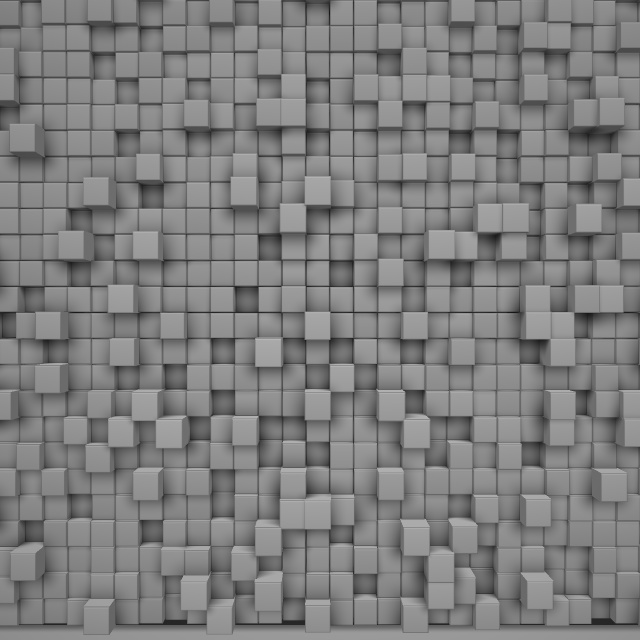
A Shadertoy shader for this background:

```glsl
// A wall of grey blocks pushed in and out at random, lit softly from above.

const vec2 CELL = vec2(0.0373, 0.0407);      // block pitch: about 27 across, 24 down
const vec2 WALL_ORIGIN = vec2(-0.007, 0.0234);
const float EYE_DISTANCE = 1.7;
const float WALL_BACK = -0.12;
const float FAR = 1e5;

const float FRONT_TONE = 0.565;
const float TOP_TONE = 0.67;
const float SIDE_TONE = 0.43;
const float UNDER_TONE = 0.31;
const float GAP_TONE = 0.16;
const float FLOOR_TONE = 0.63;

float hash(vec2 p) {
    vec3 q = fract(vec3(p.xyx) * 0.1031);
    q += dot(q, q.yzx + 33.33);
    return fract((q.x + q.y) * q.z);
}

vec2 cellCenter(vec2 id) {
    return WALL_ORIGIN + (id + 0.5) * CELL;
}

// Front depth of a block; the upper rows are calmer
float blockHeight(vec2 id) {
    float pick = hash(id + 17.0);
    float jitter = (hash(id + 71.0) - 0.5) * 0.014;
    float raised = smoothstep(0.70, 1.0, pick) * 0.062;
    float sunken = (1.0 - step(0.14, pick)) * 0.028;
    float activity = mix(0.4, 1.0, 1.0 - smoothstep(0.6, 1.0, cellCenter(id).y));
    return jitter + (raised - sunken) * activity;
}

// Raised blocks are slightly larger
vec2 blockHalf(float height) {
    return CELL * (0.482 + 1.1 * max(height - 0.008, 0.0));
}

// Entry distance of a ray into a box, with the face normal
float hitBox(vec3 eye, vec3 dir, vec3 center, vec3 halfSize, out vec3 normal) {
    vec3 inv = 1.0 / dir;
    vec3 mid = (center - eye) * inv;
    vec3 span = abs(inv) * halfSize;
    vec3 enter = mid - span;
    vec3 leave = mid + span;
    float near = max(max(enter.x, enter.y), enter.z);
    float far = min(min(leave.x, leave.y), leave.z);
    normal = -sign(dir) * step(vec3(near), enter);
    return near < far ? near : FAR;
}

// Soft shade cast by taller neighbours, strongest from above
float occlusion(vec3 p, vec2 ownId) {
    vec2 base = floor((p.xy - WALL_ORIGIN) / CELL);
    float light = 1.0;
    for (int j = -1; j <= 1; j++)
    for (int i = -1; i <= 1; i++) {
        vec2 id = base + vec2(i, j);
        if (id == ownId || id.y < 0.0) continue;
        float height = blockHeight(id);
        float rise = max(height - p.z, 0.0);
        vec2 toBlock = cellCenter(id) - p.xy;
        float gap = length(max(abs(toBlock) - blockHalf(height), 0.0));
        float reach = min(0.004 + rise * 0.9, 0.034);
        float falloff = max(1.0 - gap / reach, 0.0);
        float weight = mix(0.28, 0.72, smoothstep(-0.03, 0.04, toBlock.y));
        light *= 1.0 - weight * falloff * falloff * rise / (rise + 0.014);
    }
    return light;
}

// Bevelled front face: bright upper lip, dark rim
float frontTone(vec2 q, float height, vec2 id) {
    float tone = FRONT_TONE + 0.7 * height + (hash(id + 5.0) - 0.5) * 0.04;
    tone += 0.02 * q.y + 0.06 * smoothstep(0.84, 0.92, q.y);
    float rim = smoothstep(0.91, 1.0, max(abs(q.x), abs(q.y)));
    return tone * (1.0 - 0.28 * rim);
}

float floorTone(float y) {
    float contact = smoothstep(0.0, 0.013, WALL_ORIGIN.y - y);
    return FLOOR_TONE * mix(0.62, 1.0, contact);
}

float wallTone(vec2 uv) {
    vec3 eye = vec3(0.5, 0.5, EYE_DISTANCE);
    vec3 dir = vec3(uv, 0.0) - eye + vec3(1e-5, 1e-5, 0.0);
    vec2 base = floor((uv - WALL_ORIGIN) / CELL);
    float nearest = FAR;
    vec3 normal = vec3(0.0);
    vec2 hitId = base;
    for (int j = -1; j <= 1; j++)
    for (int i = -1; i <= 1; i++) {
        vec2 id = base + vec2(i, j);
        if (id.y < 0.0) continue;
        float height = blockHeight(id);
        vec3 center = vec3(cellCenter(id), 0.5 * (height + WALL_BACK));
        vec3 halfSize = vec3(blockHalf(height), 0.5 * (height - WALL_BACK));
        vec3 n;
        float t = hitBox(eye, dir, center, halfSize, n);
        if (t < nearest) { nearest = t; normal = n; hitId = id; }
    }
    if (nearest >= FAR) return uv.y < WALL_ORIGIN.y ? floorTone(uv.y) : GAP_TONE;
    vec3 p = eye + dir * nearest;
    float height = blockHeight(hitId);
    float tone = SIDE_TONE;
    if (normal.z > 0.5) tone = frontTone((p.xy - cellCenter(hitId)) / blockHalf(height), height, hitId);
    else if (abs(normal.y) > 0.5) tone = normal.y > 0.0 ? TOP_TONE : UNDER_TONE;
    return tone * occlusion(p, hitId);
}

void mainImage(out vec4 fragColor, in vec2 fragCoord) {
    // Four samples per pixel smooth the edges
    float tone = 0.0;
    for (int k = 0; k < 4; k++) {
        vec2 offset = vec2(k % 2, k / 2) * 0.5 - 0.25;
        tone += 0.25 * wallTone((fragCoord + offset) / iResolution.xy);
    }
    // Gentle falloff toward the corners
    vec2 fromCenter = fragCoord / iResolution.xy - vec2(0.55, 0.55);
    tone *= 1.04 - 0.28 * dot(fromCenter, fromCenter);
    fragColor = vec4(vec3(tone), 1.0);
}
```
